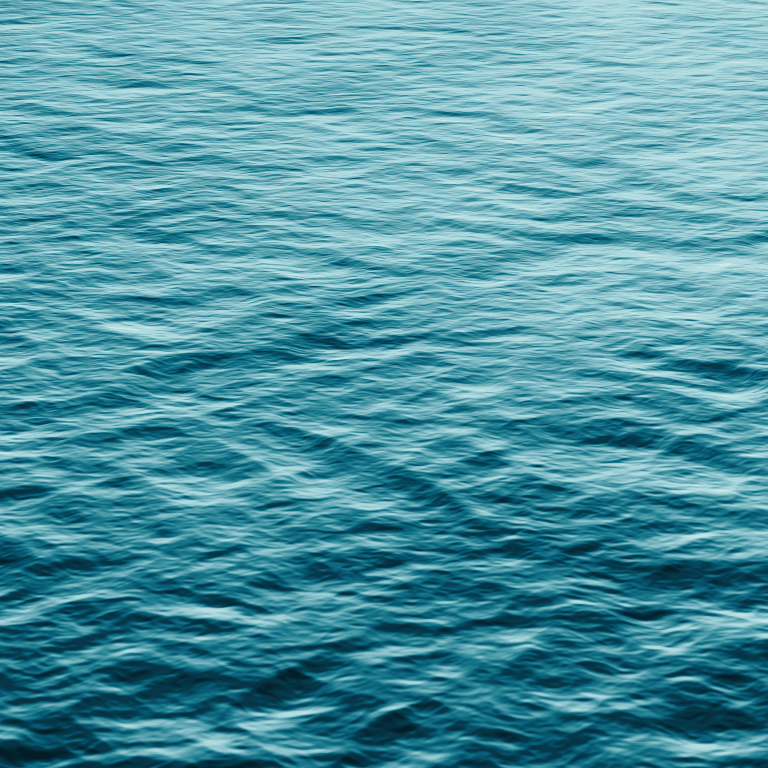
Give the GLSL for this texture, as a Shadertoy shader.

```glsl
// Wind-rippled teal sea seen at a low angle, fine and pale far away, broad and dark up close.

#define HORIZON 1.4             // height where the water plane would vanish
#define WAVE_FREQ vec2(8.5, 26.0) // waves across and along the view
#define OCTAVES 6
#define OCTAVE_GAIN 0.95        // steepness kept from one octave to the next
#define CREST_ROUNDING 0.05     // smaller is sharper
#define RIPPLE_BEND 0.32        // how far ripples ride on larger waves
#define CONTRAST 0.33
#define PATCHINESS 0.22
#define SOFTNESS 0.03

const vec3 seaColors[6] = vec3[6](
    vec3(0.02, 0.22, 0.29), vec3(0.02, 0.35, 0.45), vec3(0.11, 0.49, 0.56),
    vec3(0.34, 0.63, 0.68), vec3(0.53, 0.75, 0.79), vec3(0.68, 0.85, 0.87));
const float toneStops[6] = float[6](0.06, 0.19, 0.35, 0.52, 0.70, 0.92);

vec2 gradientAt(vec2 cell) {
    vec3 h = fract(vec3(cell.xyx) * vec3(0.1031, 0.1030, 0.0973));
    h += dot(h, h.yzx + 33.33);
    float angle = 6.28318 * fract((h.x + h.y) * h.z);
    return vec2(cos(angle), sin(angle));
}

float gradientNoise(vec2 p) {
    vec2 i = floor(p), f = fract(p);
    vec2 w = f * f * f * (f * (f * 6.0 - 15.0) + 10.0);
    vec2 e = vec2(0.0, 1.0);
    float a = dot(gradientAt(i), f);
    float b = dot(gradientAt(i + e.yx), f - e.yx);
    float c = dot(gradientAt(i + e.xy), f - e.xy);
    float d = dot(gradientAt(i + e.yy), f - e.yy);
    return mix(mix(a, b, w.x), mix(c, d, w.x), w.y);
}

// Sum of waves with pointed crests; small ones crowd together on the far sides of large ones
float waveHeight(vec2 p) {
    float height = 0.0, steepness = 0.7, tilt = 0.25;
    vec2 freq = vec2(0.6, 0.5);
    for (int i = 0; i < OCTAVES; i++) {
        vec2 q = vec2(p.x, p.y - RIPPLE_BEND * height) * freq;
        q.y += tilt * q.x;
        float n = gradientNoise(q + 17.3 * float(i));
        float crest = sqrt(n * n + CREST_ROUNDING * CREST_ROUNDING);
        height += steepness / freq.y * (0.35 * n - 0.8 * crest);
        freq *= vec2(1.62, 1.85);
        steepness *= OCTAVE_GAIN;
        tilt = -tilt;
    }
    return height;
}

// Deep teal through to pale sky reflection
vec3 seaColor(float tone) {
    vec3 color = seaColors[0] * mix(0.5, 1.0, smoothstep(-0.3, 0.06, tone));
    for (int i = 1; i < 6; i++) {
        float t = (tone - toneStops[i - 1]) / (toneStops[i] - toneStops[i - 1]);
        color = mix(color, seaColors[i], clamp(t, 0.0, 1.0));
    }
    return mix(color, vec3(0.82, 0.92, 0.91), smoothstep(0.95, 1.5, tone));
}

void mainImage(out vec4 fragColor, in vec2 fragCoord) {
    vec2 uv = fragCoord / iResolution.xy;

    // Project the canvas onto the water plane
    float nearness = HORIZON - uv.y;
    vec2 water = vec2(uv.x - 0.5, 1.0) / nearness * WAVE_FREQ;

    // Slope towards the viewer, averaged over at least one pixel
    float pixel = WAVE_FREQ.y / (iResolution.y * nearness * nearness);
    vec2 reach = vec2(0.0, max(SOFTNESS, 0.5 * pixel));
    float slope = (waveHeight(water + reach) - waveHeight(water - reach)) / (2.0 * reach.y);

    // Faces tilted to the viewer are dark, backs reflect the sky
    float tone = 0.15 + 0.85 * uv.y - 0.25 * uv.y * uv.y;
    tone += 0.2 * (uv.x - 0.5) * smoothstep(0.1, 0.9, uv.y);
    tone += PATCHINESS * gradientNoise(water * vec2(0.3, 0.2) + 5.7);
    tone -= CONTRAST * mix(1.0, 0.8, uv.y) * slope;

    fragColor = vec4(seaColor(tone), 1.0);
}
```
